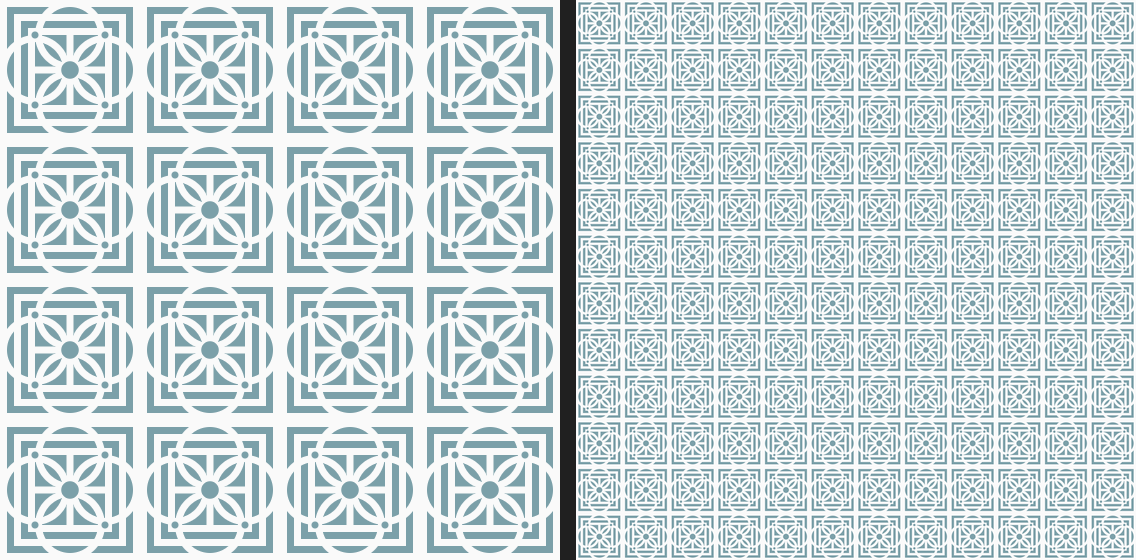
Left, the tile; right, the same tile 3 across and 3 down.
Reproduce this pattern procedurally as a WebGL 2 fragment shader.

```glsl
#version 300 es
precision highp float;
// Lattice tiles, four by four: nested square frames crossed by four rings
// whose overlaps form a four-petal flower. Each tile is 20 units wide and is
// folded into one quadrant, then built from signed distances.

uniform vec2 u_resolution;
out vec4 fragColor;

// Signed distance to a stripe one unit wide, centred where d equals mid.
float stripe(float d, float mid) {
    return abs(d - mid) - 0.5;
}

// Signed distance to the coloured parts of a tile; q is the folded position.
float tileDistance(vec2 q) {
    float square = max(q.x, q.y);

    // Two square frames around a panel split by a cross
    float frames = min(stripe(square, 8.5), stripe(square, 6.5));
    float panel = max(square - 5.0, 0.5 - min(q.x, q.y));
    float shape = min(frames, panel);

    // Rings centred on the panel edges cut through everything
    float rings = min(stripe(length(q - vec2(0.0, 5.0)), 4.5),
                      stripe(length(q - vec2(5.0, 0.0)), 4.5));
    shape = max(shape, -rings);

    // Dots at the centre and at the panel corners
    float dots = min(length(q) - 1.25, length(q - 5.0) - 0.5);
    return min(shape, dots);
}

void main() {
    vec2 uv = gl_FragCoord.xy / u_resolution;
    vec2 folded = abs(fract(uv * 4.0) - 0.5) * 20.0;

    // One pixel in tile units sets the edge softness
    float pixel = 80.0 / min(u_resolution.x, u_resolution.y);
    float ink = clamp(0.5 - tileDistance(folded) / pixel, 0.0, 1.0);

    vec3 paper = vec3(0.98);
    vec3 teal = vec3(0.484, 0.627, 0.663);
    fragColor = vec4(mix(paper, teal, ink), 1.0);
}
```
